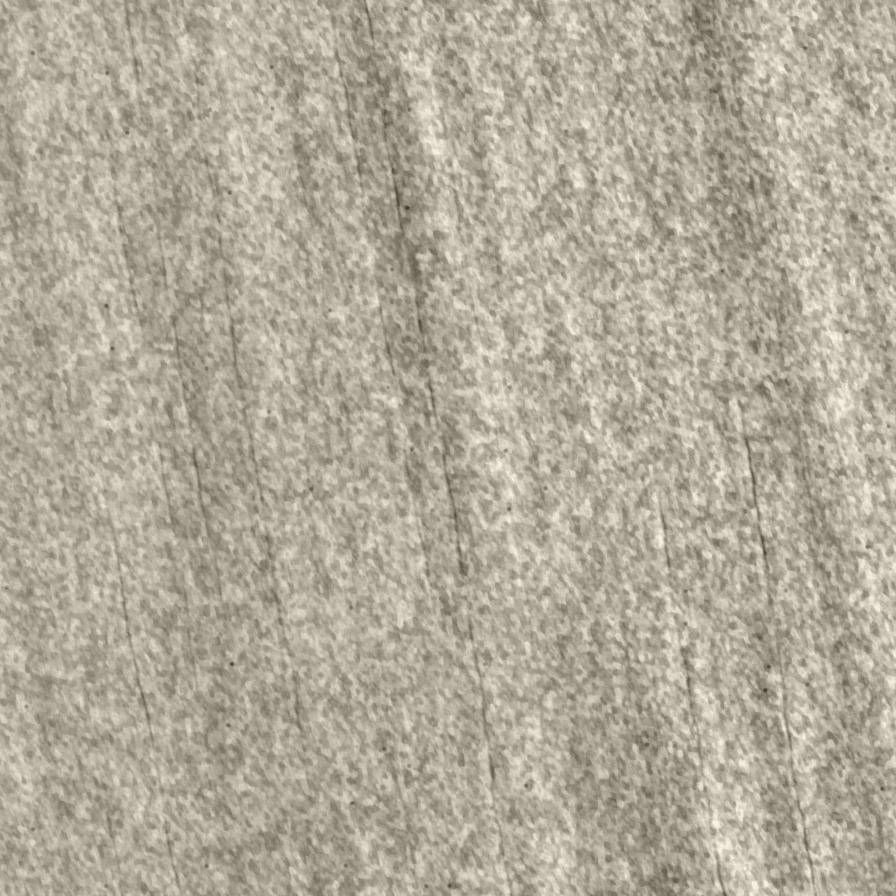
Write a WebGL 2 fragment shader that draws this texture.

```glsl
#version 300 es
precision highp float;

uniform vec2 u_resolution;
out vec4 fragColor;

#define SLANT 0.175
#define BASE_TONE 0.692
#define GRAIN_SCALE vec2(185.0, 145.0)
#define GRAIN_CONTRAST 0.070
#define MOTTLE_CONTRAST 0.024
#define STREAK_CONTRAST 0.026
#define BAND_CONTRAST 0.036
#define BAND_SPACING 0.205
#define CRACK_COUNT 17
#define CRACK_WIDTH 0.0019
#define CRACK_DEPTH 0.20
#define TINT vec3(0.0, -0.030, -0.088)

const float TAU = 6.2831853;

vec3 hash3(vec2 p) {
    vec3 q = fract(p.xyx * vec3(0.1031, 0.1030, 0.0973));
    q += dot(q, q.yxz + 33.33);
    return fract((q.xxy + q.yzz) * q.zyx);
}

// Soft cellular noise with zero mean and unit deviation
float cellNoise(vec2 p) {
    vec2 cell = floor(p);
    vec2 local = p - cell;
    float sum = 0.0;
    float power = 0.0;
    for (int j = -1; j <= 1; j++) {
        for (int i = -1; i <= 1; i++) {
            vec2 offset = vec2(i, j);
            vec3 h = hash3(cell + offset + 71.0);
            vec2 d = offset + 0.15 + 0.7 * h.xy - local;
            float weight = exp(-5.0 * dot(d, d));
            sum += weight * (2.0 * h.z - 1.0);
            power += weight * weight;
        }
    }
    return 1.732 * sum / sqrt(power);
}

// Long bedding streaks; across runs over the grain, along runs with it
float streaks(float across, float along) {
    float wide = cellNoise(vec2(across * 11.0, along * 1.3));
    float medium = cellNoise(vec2(across * 30.0 + 9.0, along * 2.2));
    float fine = cellNoise(vec2(across * 85.0 + 40.0, along * 5.0));
    return 0.6 * wide + 0.8 * medium + 0.8 * fine;
}

// Thin broken fissures, each with a lit edge beside it
float cracks(float across, float along) {
    float tone = 0.0;
    float jag = 0.0009 * cellNoise(vec2(across * 8.0, along * 45.0));
    float breaks = 0.75 + 0.3 * cellNoise(vec2(across * 20.0, along * 28.0));
    for (int i = 0; i < CRACK_COUNT; i++) {
        float id = float(i);
        vec3 h = hash3(vec2(id * 3.7 + 5.0, 17.0));
        float place = -0.15 + 1.15 * fract(id * 0.618034 + 0.21);
        float wander = 0.0025 * sin(along * 9.0 + h.x * TAU)
                     + 0.0012 * sin(along * 27.0 + h.y * TAU);
        float d = (across - place - wander - jag) / CRACK_WIDTH;
        float reach = mix(0.2, 0.8, h.y);
        float extent = 1.0 - smoothstep(0.6 * reach, reach, abs(along - h.x));
        float strength = extent * mix(0.3, 1.0, h.z * h.z);
        float lit = exp(-0.5 * (d + 2.4) * (d + 2.4));
        tone += strength * (0.3 * lit - breaks * exp(-d * d));
    }
    return tone;
}

// Rare small dark pits
float pits(vec2 p) {
    vec2 q = p * 45.0;
    vec3 h = hash3(floor(q) + 13.0);
    float d = length(fract(q) - 0.3 - 0.4 * h.xy);
    return step(0.975, h.z) * (1.0 - smoothstep(0.04, 0.16, d));
}

void main() {
    vec2 p = gl_FragCoord.xy / u_resolution.y;

    // Slanted, gently bent coordinates of the layers
    float across = p.x - SLANT * (1.0 - p.y)
                 + 0.005 * sin(p.y * 4.5 + p.x * 3.0);
    float along = p.y + SLANT * p.x;
    vec2 bed = vec2(across, along);
    float relief = smoothstep(0.05, 0.75, across);

    // Broad pale bands, stronger towards the right
    float phase = TAU * (across - 0.66) / BAND_SPACING;
    float band = cos(phase + 0.5 * sin(along * 5.0)) + 0.35 * cos(2.0 * phase);
    float tone = BASE_TONE + BAND_CONTRAST * band * mix(0.35, 1.0, relief);

    tone += STREAK_CONTRAST * streaks(across, along) * mix(0.65, 1.15, relief);
    tone += MOTTLE_CONTRAST * cellNoise(bed * vec2(75.0, 48.0));

    // Fine mineral grain
    float grain = 0.85 * cellNoise(bed * GRAIN_SCALE)
                + 0.5 * cellNoise(bed * GRAIN_SCALE * 1.6 + 31.0);
    tone += GRAIN_CONTRAST * grain * mix(0.85, 1.1, relief);

    tone += CRACK_DEPTH * cracks(across, along);
    tone -= 0.22 * pits(p);

    vec3 color = vec3(clamp(tone, 0.27, 0.97)) + TINT;
    fragColor = vec4(color, 1.0);
}
```
